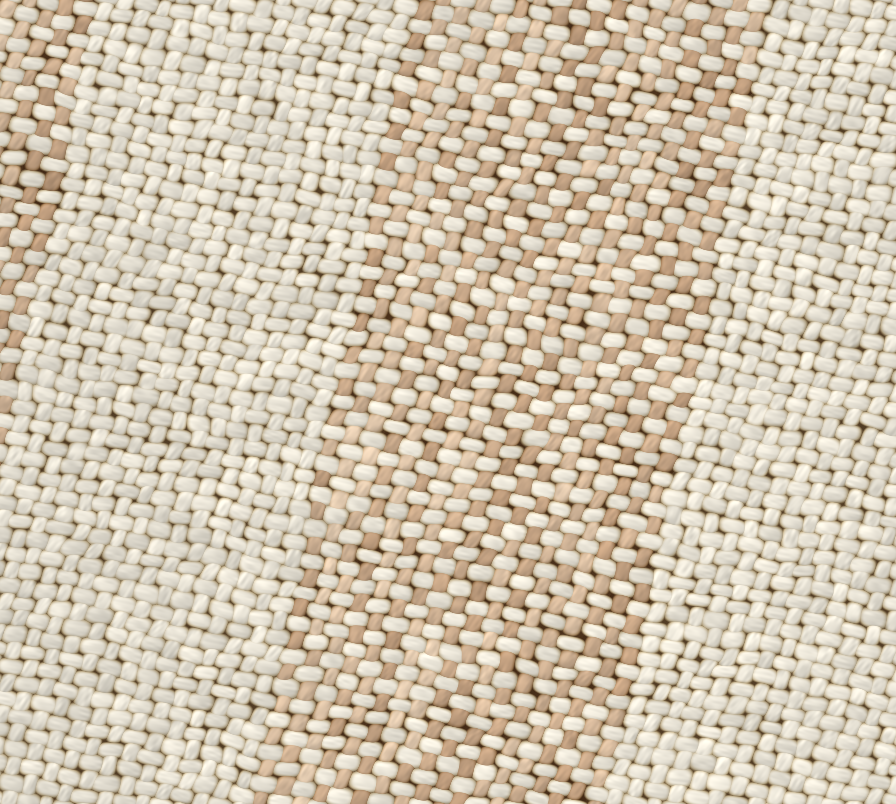
Write a WebGL 1 fragment shader that draws this texture.

```glsl
precision highp float;
// Slubby plain-weave cloth with broad tan stripes, leaning to the right.
// Each crossing is a rounded yarn dome, alternately weft and warp; the
// tallest dome in a 3x3 neighbourhood shows, and low places fall into shadow.

uniform vec2 u_resolution;

#define WARP_PITCH 0.0221
#define WEFT_PITCH 0.0183
#define LEAN vec2(0.203, 0.19)
#define STRIPE_START 0.28
#define STRIPE_WARPS 18.0
#define REPEAT_WARPS 34.0
#define CREAM vec3(0.895, 0.875, 0.825)
#define TAN_LIGHT vec3(0.86, 0.77, 0.67)
#define TAN_DEEP vec3(0.73, 0.60, 0.48)
#define SHADE_TINT vec3(0.75, 0.68, 0.54)
#define GAP_TINT vec3(0.36, 0.27, 0.17)
#define WOBBLE 0.17

float hash(vec2 p) {
  return fract(sin(dot(p, vec2(127.1, 311.7))) * 43758.5);
}

float valueNoise(vec2 p) {
  vec2 cell = floor(p);
  vec2 f = fract(p);
  f = f * f * (3.0 - 2.0 * f);
  return mix(mix(hash(cell), hash(cell + vec2(1.0, 0.0)), f.x),
             mix(hash(cell + vec2(0.0, 1.0)), hash(cell + 1.0), f.x), f.y);
}

// Canvas position to thread counts: x counts warps, y counts wefts.
vec2 weaveCoords(vec2 p) {
  vec2 w = vec2((p.x - STRIPE_START - LEAN.x * p.y) / WARP_PITCH,
                (p.y + LEAN.y * p.x) / WEFT_PITCH);
  vec2 drift = vec2(sin(w.y * 0.31 + 1.7 * sin(w.x * 0.17)),
                    sin(w.x * 0.37 + 1.9 * sin(w.y * 0.13)));
  vec2 bumps = vec2(valueNoise(w * 0.45 + 3.0), valueNoise(w * 0.45 + 47.0)) - 0.5;
  return w + WOBBLE * (0.6 * drift + 1.8 * bumps);
}

float isStripe(float warp) {
  return 1.0 - step(STRIPE_WARPS, mod(warp, REPEAT_WARPS));
}

vec3 warpColor(vec2 id) {
  float tone = 0.4 * hash(vec2(id.x, 5.0))
             + 0.6 * valueNoise(vec2(id.x * 3.7, id.y * 0.35));
  vec3 dyed = mix(TAN_LIGHT, TAN_DEEP, smoothstep(0.15, 0.85, tone));
  return mix(CREAM, dyed, isStripe(id.x));
}

// Dome height, 1 at the crown and 0 at the rim.
float dome(vec2 d, vec2 radius, vec2 power) {
  vec2 q = pow(abs(d / radius) + 0.0001, power);
  return 1.0 - q.x - q.y;
}

// Shading from the dome slope, lit from the upper left.
float domeLight(vec2 d, vec2 radius, float tone) {
  vec2 slope = clamp(d / radius, -1.0, 1.0);
  return 0.99 + dot(slope, vec2(-0.06, 0.06)) + 0.09 * (tone - 0.5);
}

void main() {
  vec2 p = gl_FragCoord.xy / u_resolution.x;
  vec2 w = weaveCoords(p);
  vec2 base = floor(w);
  float weftHeight = -1.0;
  float warpHeight = -1.0;
  float weftLight = 1.0;
  float warpLight = 1.0;
  vec3 warpTint = warpColor(base);

  // Highest weft and warp domes nearby
  for (int y = -1; y <= 1; y++) {
    for (int x = -1; x <= 1; x++) {
      vec2 id = base + vec2(float(x), float(y));
      float size = hash(id + 11.0);
      float tone = hash(id + 29.0);
      vec2 jitter = vec2(hash(id + 53.0), hash(id + 71.0)) - 0.5;
      vec2 d = w - id - 0.5 - 0.14 * jitter;
      if (mod(id.x + id.y, 2.0) < 0.5) {
        float slub = valueNoise(vec2(id.x * 0.28, id.y * 7.3)) - 0.5;
        d.y += 0.2 * jitter.x * d.x;
        vec2 radius = vec2(0.70 + 0.13 * size, 0.575 + 0.24 * slub);
        float h = dome(d, radius, vec2(3.0, 2.5));
        if (h > weftHeight) {
          weftHeight = h;
          weftLight = domeLight(d, radius, tone);
        }
      } else {
        float slub = valueNoise(vec2(id.x * 5.9, id.y * 0.28)) - 0.5;
        d.x -= 0.14 * d.y;
        float width = mix(0.49, 0.46, isStripe(id.x)) + 0.16 * slub;
        vec2 radius = vec2(width, 0.67 + 0.13 * size);
        float h = dome(d, radius, vec2(2.5, 3.0));
        if (h > warpHeight) {
          warpHeight = h;
          warpLight = domeLight(d, radius, tone);
          warpTint = warpColor(id);
        }
      }
    }
  }

  // Twisted fibres, then the upper yarn over the lower
  float weftFibre = valueNoise(vec2(w.x * 2.2 + w.y, w.y * 6.0)) - 0.5;
  float warpFibre = valueNoise(vec2(w.x * 6.0 - w.y * 2.0, w.y * 2.0)) - 0.5;
  vec3 weft = CREAM * (weftLight + 0.09 * weftFibre);
  vec3 warp = warpTint * (warpLight + 0.15 * warpFibre);
  vec3 yarn = mix(warp, weft, smoothstep(-0.12, 0.12, weftHeight - warpHeight));

  // Warm contact shade, dark gaps and broad unevenness
  float height = max(weftHeight, warpHeight);
  yarn *= mix(SHADE_TINT, vec3(1.03), smoothstep(0.1, 0.85, height));
  vec3 color = mix(warpTint * GAP_TINT, yarn, smoothstep(-0.16, 0.4, height));
  color *= 0.99 + 0.02 * sin(p.x * 5.0 - 1.6) * sin(p.y * 3.0 + 0.5);
  gl_FragColor = vec4(clamp(color, 0.0, 1.0), 1.0);
}
```
